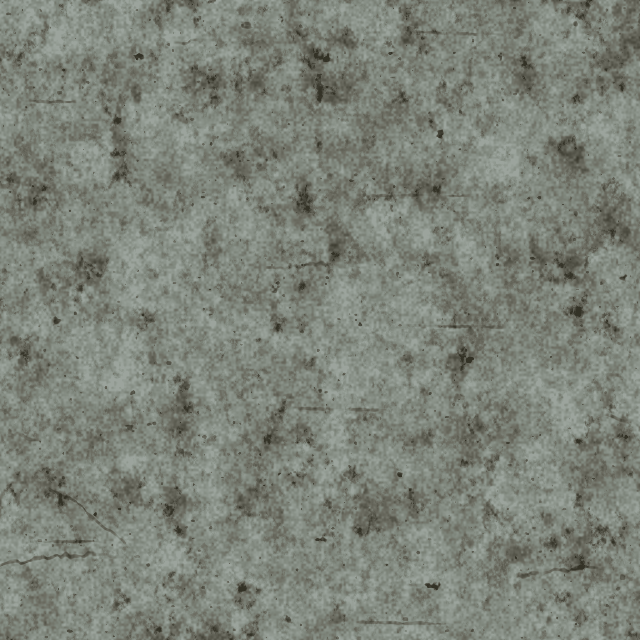
Write a Shadertoy shader that draws this texture.

```glsl
// Weathered grey-green concrete with brown stains, pits, scratches and hairline cracks.

// Colours from darkest to lightest
const vec3 PIT    = vec3(0.20, 0.195, 0.15);
const vec3 STAIN  = vec3(0.43, 0.433, 0.39);
const vec3 CEMENT = vec3(0.495, 0.525, 0.485);
const vec3 PALE   = vec3(0.61, 0.645, 0.615);

// Tone amounts, in units of the red channel
const float BASE_TONE    = 0.505;
const float MOTTLE_DEPTH = 0.31;
const float GRAIN_DEPTH  = 0.12;
const float STREAK_DEPTH = 0.05;
const float STAIN_DEPTH  = 0.115;
const float FLECK_DEPTH  = 0.105;
const float PALE_GAIN    = 0.045;
const float SPECK_DEPTH  = 0.20;
const float PIT_DEPTH    = 0.30;
const float CRACK_DEPTH  = 0.23;

// Feature sizes, as cells per canvas
const float GRAIN_CELLS = 256.0;
const float SPECK_CELLS = 105.0;
const float PIT_CELLS   = 17.0;
const int   SCRATCHES   = 8;
const int   HAIRLINES   = 4;

float hash(vec2 p) {
    vec3 q = fract(p.xyx * 0.1031);
    q += dot(q, q.yzx + 33.33);
    return fract((q.x + q.y) * q.z);
}

float noise(vec2 p) {
    vec2 i = floor(p), f = fract(p);
    f = f * f * (3.0 - 2.0 * f);
    return mix(mix(hash(i), hash(i + vec2(1, 0)), f.x),
               mix(hash(i + vec2(0, 1)), hash(i + vec2(1, 1)), f.x), f.y);
}

// Layered noise, centred on one half; a higher gain is rougher
float fbm(vec2 p, float gain) {
    float sum = 0.0, weight = 1.0, total = 0.0;
    for (int i = 0; i < 5; i++) {
        sum += weight * noise(p);
        total += weight;
        weight *= gain;
        p = p * 2.0 + 17.0;
    }
    return sum / total;
}

// Ragged dots of varied strength, at most one in each cell; radius is a fraction of the cell
float dots(vec2 uv, float cells, float chance, float radius) {
    vec2 cell = floor(uv * cells);
    vec2 centre = 0.3 + 0.4 * vec2(hash(cell + 11.0), hash(cell + 47.0));
    vec2 offset = fract(uv * cells) - centre;
    offset.x *= mix(0.6, 1.5, hash(cell + 83.0));
    float r = radius * mix(0.5, 1.2, hash(cell + 131.0));
    float d = length(offset) + (noise(uv * 230.0) - 0.5) * 1.7 * r;
    float strength = mix(0.4, 1.0, hash(cell + 173.0));
    return strength * step(hash(cell + 5.0), chance) * (1.0 - smoothstep(0.5 * r, 1.2 * r, d));
}

// Broken, wandering line running right from start, wrapping at the canvas edge
float crack(vec2 uv, vec2 start, float reach, float slope, float wobble, float width) {
    float along = fract(uv.x - start.x);
    float path = start.y + slope * along
               + wobble * (fbm(vec2(along * 9.0, start.y * 91.0), 0.7) - 0.5);
    float x = along / reach;
    float ends = smoothstep(0.0, 0.12, x) * (1.0 - smoothstep(0.75, 1.0, x));
    float breaks = smoothstep(0.25, 0.65, noise(vec2(along * 42.0, start.y * 57.0)));
    float crumbs = mix(0.4, 1.0, noise(uv * 210.0));
    float w = width * mix(0.5, 1.3, noise(vec2(along * 110.0, start.y * 33.0)));
    return ends * crumbs * mix(0.2, 1.0, breaks) * (1.0 - smoothstep(0.3 * w, w, abs(uv.y - path)));
}

vec3 concreteColour(float tone) {
    vec3 c = mix(PIT, STAIN, clamp((tone - PIT.r) / (STAIN.r - PIT.r), 0.0, 1.0));
    c = mix(c, CEMENT, clamp((tone - STAIN.r) / (CEMENT.r - STAIN.r), 0.0, 1.0));
    return mix(c, PALE, clamp((tone - CEMENT.r) / (PALE.r - CEMENT.r), 0.0, 1.0));
}

void mainImage(out vec4 fragColor, in vec2 fragCoord) {
    vec2 uv = fragCoord / iResolution.y;

    // Rough cement with fine grain, faint vertical streaks and pale patches
    float streak = noise(uv * vec2(200.0, 55.0) + 7.0);
    float tone = BASE_TONE + MOTTLE_DEPTH * (fbm(uv * 15.0, 0.84) - 0.5);
    tone += GRAIN_DEPTH * (noise(uv * GRAIN_CELLS + 3.0) - 0.5);
    tone += STREAK_DEPTH * (streak - 0.5);
    tone += PALE_GAIN * smoothstep(0.52, 0.70, fbm(uv * 15.0 + 61.0, 0.7));

    // Brown stains, broken up by crumbs, streaks and small flecks
    float crumbs = noise(uv * 125.0 + 29.0);
    float stain = smoothstep(0.52, 0.74, fbm(uv * vec2(21.0, 16.0) + 139.0, 0.72));
    float fleck = smoothstep(0.55, 0.74, fbm(uv * vec2(72.0, 58.0) + 211.0, 0.65));
    tone -= STAIN_DEPTH * stain * (0.2 + 0.7 * streak + 0.9 * crumbs);
    tone -= FLECK_DEPTH * fleck * (0.6 + 1.3 * stain);

    // Pinholes and larger pits
    tone -= SPECK_DEPTH * dots(uv, SPECK_CELLS, 0.07, 0.20);
    tone -= PIT_DEPTH * dots(uv, PIT_CELLS, 0.10, 0.08);

    // One long crack, then short level scratches and slanted hairlines
    float line = crack(uv, vec2(0.70, 0.09), 0.56, 0.08, 0.05, 0.0045);
    for (int i = 0; i < SCRATCHES; i++) {
        vec2 id = vec2(i, 19.0);
        vec2 start = vec2(hash(id), (float(i) + hash(id + 31.0)) / float(SCRATCHES));
        line = max(line, 0.7 * crack(uv, start, mix(0.08, 0.19, hash(id + 53.0)), -0.02, 0.010, 0.0034));
    }
    for (int i = 0; i < HAIRLINES; i++) {
        vec2 id = vec2(i, 71.0);
        vec2 start = vec2(hash(id), (float(i) + hash(id + 23.0)) / float(HAIRLINES));
        float slope = mix(-0.9, 0.5, hash(id + 37.0));
        line = max(line, 0.75 * crack(uv, start, mix(0.09, 0.16, hash(id + 59.0)), slope, 0.05, 0.004));
    }
    tone -= CRACK_DEPTH * line;

    fragColor = vec4(concreteColour(tone), 1.0);
}
```
